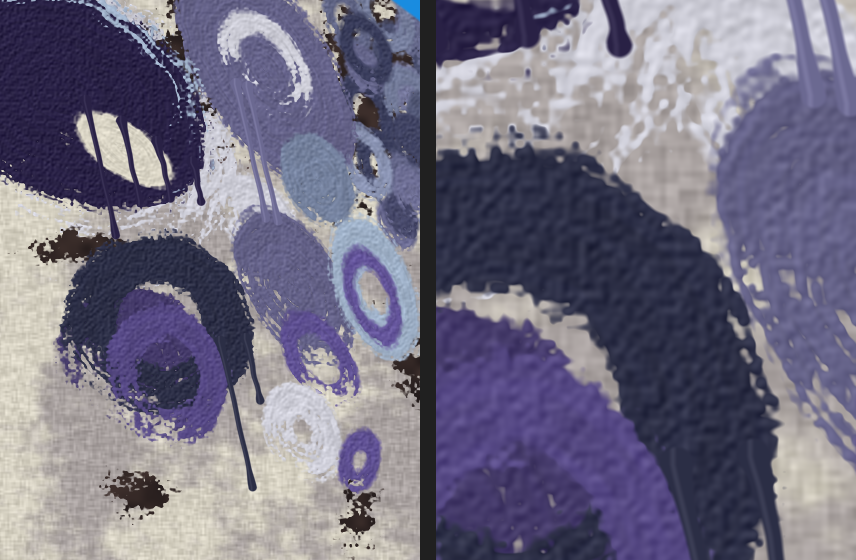
Left: the whole. Right: its middle third, enlarged.
Reproduce this texture procedurally as a WebGL 1 fragment shader.

```glsl
precision highp float;
uniform vec2 u_resolution;

#define CREAM vec3(0.84, 0.82, 0.76)
#define WASH vec3(0.64, 0.61, 0.61)
#define PALE vec3(0.79, 0.79, 0.83)
#define UMBER vec3(0.13, 0.10, 0.10)
#define INDIGO vec3(0.16, 0.13, 0.27)
#define NAVY vec3(0.17, 0.18, 0.27)
#define VIOLET vec3(0.33, 0.28, 0.51)
#define LAVENDER vec3(0.42, 0.41, 0.57)
#define SKY vec3(0.62, 0.69, 0.78)
#define DRY_SIDE vec2(-0.45, -0.89)
#define DRIP_LEAN 0.22
#define DABS 22

float hash(vec2 p) {
  return fract(sin(dot(p, vec2(127.1, 311.7))) * 43758.5453);
}

float noise(vec2 p) {
  vec2 i = floor(p), f = fract(p);
  f = f * f * (3.0 - 2.0 * f);
  return mix(mix(hash(i), hash(i + vec2(1, 0)), f.x),
             mix(hash(i + vec2(0, 1)), hash(i + vec2(1, 1)), f.x), f.y);
}

float fbm(vec2 p) {
  float sum = 0.0, gain = 0.5;
  for (int i = 0; i < 4; i++) {
    sum += gain * noise(p);
    p = mat2(1.6, 1.2, -1.2, 1.6) * p + 3.7;
    gain *= 0.5;
  }
  return sum / 0.94;
}

// Curved brush stroke: a tilted ellipse that runs dry on its lower left
void stroke(inout vec3 c, vec2 p, vec2 centre, vec2 radii, float tilt,
            float hole, float dry, vec3 colour) {
  vec2 d = p - centre;
  float co = cos(tilt), si = sin(tilt);
  vec2 q = vec2(co * d.x + si * d.y, co * d.y - si * d.x) / radii;
  float r = length(q) + 0.16 * (fbm(p * 13.0) - 0.5);
  if (r > 1.3) return;
  float turn = abs(atan(q.y, q.x));
  float bristle = noise(vec2(r * radii.x * 170.0, turn * 2.5 + centre.x * 40.0));
  float grain = noise(p * 210.0);
  float fray = 0.09 * (bristle + grain - 1.0);
  float soft = 0.004 / radii.y;
  float body = smoothstep(-soft, soft, 1.0 - r + fray);
  if (hole > 0.0) body *= smoothstep(-soft, soft, r - hole + fray);
  float load = 0.5 + 0.75 * (0.55 * bristle + 0.45 * grain - 0.5)
             + 0.5 * (fbm(p * 24.0) - 0.5);
  float limit = dry + 0.45 * dot(d / radii.x, DRY_SIDE);
  body *= smoothstep(limit - 0.1, limit + 0.1, load);
  float relief = grain - noise(p * 210.0 + vec2(-0.5, 0.6));
  c = mix(c, colour * (0.93 + 0.14 * bristle) + 0.09 * relief, body);
}

// Broken dark underpaint
void stain(inout vec3 c, vec2 p, vec2 centre, vec2 size) {
  float cover = 0.55 + 1.5 * (fbm(p * vec2(32.0, 46.0)) - 0.5)
              + 0.6 * (noise(p * 190.0) - 0.5) + 0.65 * (1.0 - length((p - centre) / size));
  vec3 tone = mix(UMBER, vec3(0.30, 0.23, 0.21), 0.7 * noise(p * 45.0));
  c = mix(c, tone, smoothstep(0.62, 0.85, cover));
}

// Row of runs with round, lit beads at their ends
void drips(inout vec3 c, vec2 p, vec2 first, vec2 last, vec2 lengths,
           float count, vec3 colour) {
  for (int i = 0; i < 4; i++) {
    float k = float(i);
    if (k >= count) break;
    float t = k / (count - 1.0);
    float len = mix(lengths.x, lengths.y, sqrt(t));
    vec2 d = p - mix(first, last, t);
    float s = clamp(-d.y / len, 0.0, 1.0);
    float bend = 0.004 * (noise(vec2(s * 5.0, k)) - 0.5);
    float side = d.x - DRIP_LEAN * s * len - bend;
    float width = 0.0045 + 0.006 * exp(-s * len * 60.0) + 0.003 * smoothstep(0.85, 1.0, s);
    float gap = length(vec2(side, d.y + s * len)) - width;
    float lit = smoothstep(0.003, 0.0, abs(side + 0.002));
    c = mix(c, colour + 0.06 * lit, smoothstep(0.0015, -0.0015, gap));
  }
}

// Woven cloth under a patchy grey wash
vec3 cloth(vec2 p) {
  float weave = noise(p * vec2(270.0, 80.0)) + noise(p * vec2(80.0, 270.0)) - 1.0;
  float low = smoothstep(0.65, 0.1, p.y + 0.35 * p.x);
  float patchy = fbm(p * 6.0 + 4.0) + 0.35 * (fbm(p * vec2(35.0, 50.0)) - 0.5);
  vec3 c = mix(CREAM, WASH, smoothstep(0.4, 0.7, patchy + 0.16 * low) * 0.9);
  return c + 0.10 * weave;
}

void main() {
  vec2 p = gl_FragCoord.xy / u_resolution.y;
  vec3 c = cloth(p);

  // Underpaint and dry sweeps
  stroke(c, p, vec2(0.13, 0.76), vec2(0.31, 0.25), -0.5, 0.55, 0.48, PALE);
  stroke(c, p, vec2(0.37, 0.75), vec2(0.14, 0.11), -0.7, 0.3, 0.75, UMBER * 2.2);
  stain(c, p, vec2(0.70, 0.86), vec2(0.16, 0.24));
  stain(c, p, vec2(0.33, 0.91), vec2(0.08, 0.12));
  stain(c, p, vec2(0.13, 0.56), vec2(0.07, 0.03));
  stain(c, p, vec2(0.64, 0.08), vec2(0.04, 0.05));
  stain(c, p, vec2(0.74, 0.34), vec2(0.03, 0.06));
  stain(c, p, vec2(0.24, 0.11), vec2(0.05, 0.04));

  // Crowded dabs receding to the upper right
  for (int i = 0; i < DABS; i++) {
    float k = float(i);
    float h = hash(vec2(k, 2.0)), y = 0.6 + 0.42 * fract(k * 0.618);
    vec2 at = vec2(mix(0.68 - 0.3 * (y - 0.6), 0.78, hash(vec2(k, 7.0))), y);
    vec3 tone = mix(NAVY * 1.3, mix(LAVENDER, SKY, h * 0.7), hash(vec2(k, 5.0)));
    stroke(c, p, at, vec2(0.065, 0.037) * (0.7 + 0.5 * h), -1.1, 0.5 * step(0.5, h), 0.2, tone);
  }

  // Lavender group
  stroke(c, p, vec2(0.475, 0.87), vec2(0.23, 0.115), -0.95, 0.0, -0.1, LAVENDER * 0.93);
  stroke(c, p, vec2(0.475, 0.885), vec2(0.11, 0.065), -0.95, 0.55, 0.42, PALE);
  stroke(c, p, vec2(0.567, 0.68), vec2(0.09, 0.058), -1.1, 0.0, 0.1, vec3(0.45, 0.50, 0.61));
  stroke(c, p, vec2(0.46, 0.61), vec2(0.09, 0.06), -0.9, 0.0, 0.35, PALE);
  stroke(c, p, vec2(0.525, 0.49), vec2(0.16, 0.085), -1.0, 0.0, 0.22, LAVENDER * 0.92);
  stroke(c, p, vec2(0.57, 0.36), vec2(0.10, 0.055), -1.0, 0.5, 0.3, VIOLET * 1.1);
  stroke(c, p, vec2(0.54, 0.23), vec2(0.09, 0.065), -1.1, 0.25, 0.3, PALE);
  stroke(c, p, vec2(0.642, 0.177), vec2(0.058, 0.036), 1.4, 0.3, 0.1, VIOLET * 1.1);
  stroke(c, p, vec2(0.67, 0.48), vec2(0.135, 0.07), -1.2, 0.35, -0.1, SKY);
  stroke(c, p, vec2(0.665, 0.47), vec2(0.10, 0.045), -1.2, 0.6, 0.1, VIOLET * 1.15);

  // Large indigo disc, its light rim and bare notch
  stroke(c, p, vec2(0.12, 0.83), vec2(0.27, 0.18), -0.5, 0.0, -0.02, INDIGO);
  stroke(c, p, vec2(0.125, 0.84), vec2(0.27, 0.18), -0.5, 0.8, 0.75, SKY);
  stroke(c, p, vec2(0.22, 0.735), vec2(0.10, 0.045), -0.6, 0.0, -0.2, CREAM);
  drips(c, p, vec2(0.155, 0.82), vec2(0.345, 0.71), vec2(0.24, 0.07), 4.0, INDIGO);

  // Navy arch with violet ring
  stroke(c, p, vec2(0.235, 0.34), vec2(0.13, 0.15), 0.3, 0.0, 0.42, VIOLET * 0.8);
  stroke(c, p, vec2(0.285, 0.42), vec2(0.17, 0.155), -0.4, 0.45, 0.12, NAVY);
  stroke(c, p, vec2(0.30, 0.33), vec2(0.105, 0.125), 0.3, 0.5, 0.2, VIOLET);
  drips(c, p, vec2(0.395, 0.39), vec2(0.44, 0.395), vec2(0.26, 0.11), 2.0, NAVY);
  drips(c, p, vec2(0.423, 0.85), vec2(0.443, 0.845), vec2(0.24, 0.24), 2.0, LAVENDER);

  // Bright blue corner beyond the cloth
  float corner = p.y + 0.75 * p.x - 1.525;
  c = mix(c, vec3(0.10, 0.55, 0.88), smoothstep(-0.004, 0.004, corner));
  gl_FragColor = vec4(clamp(c, 0.0, 1.0), 1.0);
}
```
